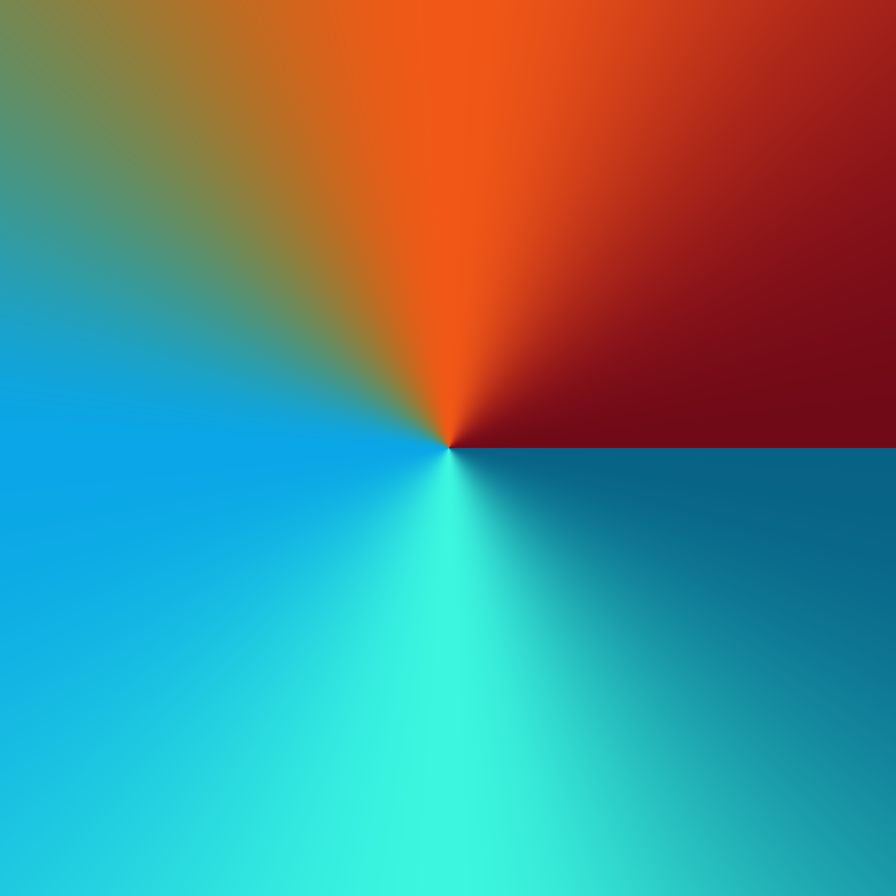
A three.js fragment shader for this background:

```glsl
varying vec2 vUv;

#define CENTER vec2(0.501, 0.5)
#define SEAM_HALF_WIDTH 0.0008
#define MAROON vec3(0.440, 0.040, 0.090)
#define ORANGE vec3(0.945, 0.345, 0.090)
#define AZURE vec3(0.040, 0.650, 0.905)
#define AQUA vec3(0.235, 0.965, 0.875)
#define DEEP_TEAL vec3(0.030, 0.385, 0.525)
#define RUST_BEND vec3(-0.050, -0.060, 0.010)
#define OLIVE_BEND vec3(-0.030, 0.030, -0.180)
#define SKY_BEND vec3(-0.015, -0.015, -0.010)
#define TEAL_BEND vec3(-0.030, -0.065, -0.035)

const float TAU = 6.2831853;

// Eased blend between two stops; the bend shifts the colour halfway.
vec3 blendStops(vec3 from, vec3 to, vec3 bend, float t) {
  float s = smoothstep(0.0, 1.0, t);
  return mix(from, to, s) + 4.0 * s * (1.0 - s) * bend;
}

// Colour around the circle, one quarter turn per pair of stops.
vec3 conicRamp(float quarter) {
  vec3 color = blendStops(MAROON, ORANGE, RUST_BEND, quarter);
  color = blendStops(color, AZURE, OLIVE_BEND, quarter - 1.0);
  color = blendStops(color, AQUA, SKY_BEND, quarter - 2.0);
  return blendStops(color, DEEP_TEAL, TEAL_BEND, quarter - 3.0);
}

void main() {
  vec2 p = vUv - CENTER;

  // Counterclockwise angle from the right-hand axis; offset avoids atan(0, 0).
  float angle = atan(p.y, abs(p.x) < 1e-6 ? 1e-6 : p.x);
  vec3 color = conicRamp(4.0 * fract(angle / TAU));

  // Soften the hard seam where the ramp wraps.
  if (p.x > SEAM_HALF_WIDTH && abs(p.y) < SEAM_HALF_WIDTH) {
    float above = smoothstep(-SEAM_HALF_WIDTH, SEAM_HALF_WIDTH, p.y);
    color = mix(DEEP_TEAL, MAROON, above);
  }

  gl_FragColor = vec4(color, 1.0);
}
```
